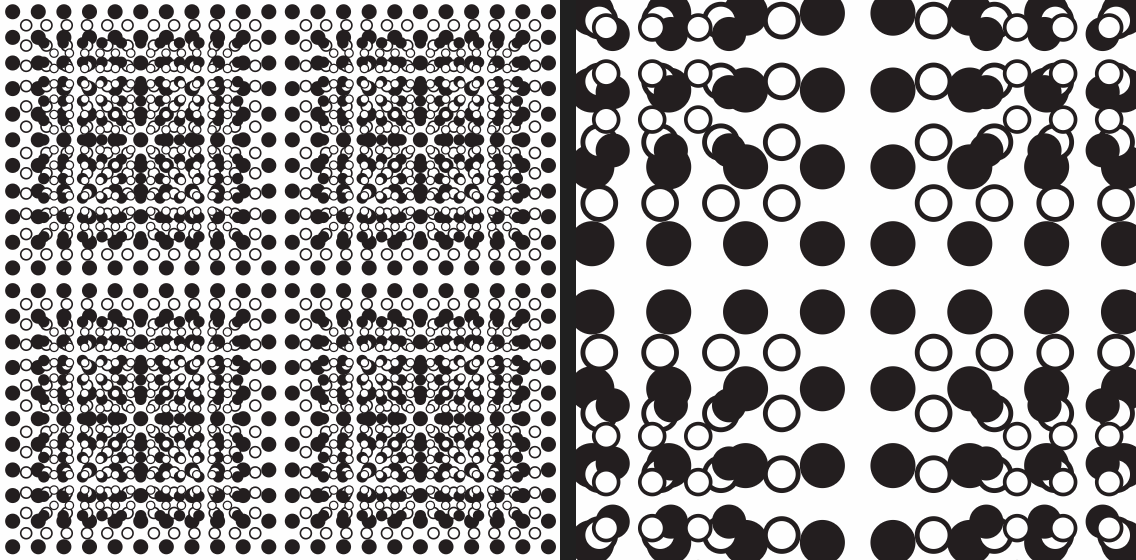
Left: the whole. Right: its middle third, enlarged.
Write a Shadertoy shader that draws this pattern.

```glsl
// Two by two tiles, each holding a square grid of solid dots interleaved with
// white-filled rings; a reduced copy of both grids lies on top of the first.
// Each grid is folded to its nearest cell, then drawn with circle distances.

// Antialiased coverage of a signed distance, one pixel wide
float coverage(float dist, float pixel) {
    return clamp(0.5 - dist / pixel, 0.0, 1.0);
}

// Distance to the nearest centre in the 11 by 11 grid of dots
float dotGrid(vec2 p) {
    vec2 cell = clamp(round(p / 0.04574), -5.0, 5.0);
    return length(p - cell * 0.04574);
}

// Distance to the nearest centre in the 12 by 12 grid of rings,
// mirrored about both axes with a wider gap in the middle
float ringGrid(vec2 p) {
    vec2 q = abs(p) - 0.0235;
    vec2 cell = clamp(round(q / 0.0362), 0.0, 5.0);
    return length(q - cell * 0.0362);
}

void mainImage(out vec4 fragColor, in vec2 fragCoord) {
    float canvas = min(iResolution.x, iResolution.y);
    vec2 uv = fragCoord / canvas;

    // Tile coordinates, centred on each motif
    vec2 period = vec2(0.4994, 0.498);
    vec2 p = uv - vec2(0.2513, 0.2523);
    p -= period * round(p / period);

    vec3 paper = vec3(0.995);
    vec3 ink = vec3(0.137, 0.118, 0.122);
    vec3 color = paper;

    // Full-size layer first, reduced layer over it
    float scale = 1.0;
    for (int layer = 0; layer < 2; layer++) {
        vec2 q = p / scale;
        float pixel = 1.0 / (canvas * scale);
        float ring = ringGrid(q);

        color = mix(color, ink, coverage(dotGrid(q) - 0.0134, pixel));
        color = mix(color, ink, coverage(ring - 0.0112, pixel));
        color = mix(color, paper, coverage(ring - 0.0083, pixel));
        scale *= 0.757;
    }

    fragColor = vec4(color, 1.0);
}
```
